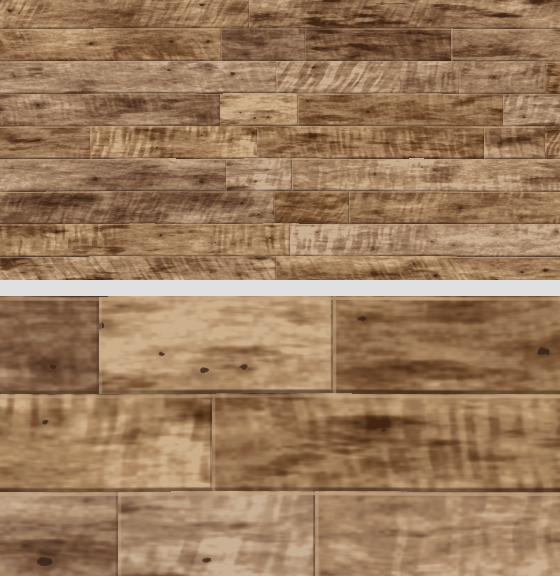
Top, the full canvas; bottom, a detail of the centre.
Give the GLSL for this texture, as a WebGL 2 fragment shader.

```glsl
#version 300 es
precision highp float;
// Reclaimed timber cladding: nine courses of weathered boards with staggered joints.
// Each board gets a hashed tone, stretched-noise grain, slanted saw marks, stains
// and nail holes; pale upper edges and dark lower edges separate the boards.
uniform vec2 u_resolution;
out vec4 fragColor;

const vec3 UMBER = vec3(0.36, 0.235, 0.145);
const vec3 BROWN = vec3(0.50, 0.355, 0.24);
const vec3 OAK = vec3(0.59, 0.46, 0.34);
const vec3 TAN = vec3(0.67, 0.53, 0.39);
const vec3 STRAW = vec3(0.77, 0.65, 0.52);
const vec3 GAP = vec3(0.22, 0.14, 0.09);
const float COURSE = 0.1163;     // board height
const float TOP_CUT = 0.0147;    // part of the first course above the canvas
const float NONE = 9.0;          // unused joint

// Joint positions per course, on a canvas two units wide
const vec4 JOINTS[9] = vec4[9](
  vec4(0.888, NONE, NONE, NONE), vec4(0.789, 1.089, 1.612, NONE),
  vec4(0.987, 1.430, 1.641, 1.951), vec4(0.784, 1.063, 1.797, NONE),
  vec4(0.323, 0.919, 1.729, 1.948), vec4(0.807, 1.042, NONE, NONE),
  vec4(0.977, 1.245, NONE, NONE), vec4(1.034, NONE, NONE, NONE),
  vec4(0.984, NONE, NONE, NONE));

float hash(vec2 p) {
  return fract(sin(dot(p, vec2(127.1, 311.7))) * 43758.5453);
}

float noise(vec2 p) {
  vec2 i = floor(p), f = fract(p);
  f = f * f * (3.0 - 2.0 * f);
  return mix(mix(hash(i), hash(i + vec2(1, 0)), f.x),
             mix(hash(i + vec2(0, 1)), hash(i + vec2(1, 1)), f.x), f.y);
}

float fbm(vec2 p) {
  float sum = 0.0, amp = 0.533;
  for (int i = 0; i < 4; i++) {
    sum += amp * noise(p);
    p = p * 2.03 + 17.3;
    amp *= 0.5;
  }
  return sum;
}

// Coverage of a line of the given width beside an edge
float edgeLine(float d, float width, float aa) {
  return 1.0 - smoothstep(width - aa, width + aa, d);
}

// Left end, right end and index of the board at x
vec3 findBoard(vec4 joints, float x) {
  vec3 board = vec3(-0.1, 2.1, 0.0);
  for (int i = 0; i < 4; i++) {
    if (x < joints[i]) board.y = min(board.y, joints[i]);
    else board = vec3(max(board.x, joints[i]), board.y, board.z + 1.0);
  }
  return board;
}

// Wood colour from dark (0) to pale (1)
vec3 woodRamp(float t) {
  vec3 c = mix(UMBER, BROWN, clamp(t / 0.36, -0.7, 1.0));
  c = mix(c, OAK, clamp((t - 0.36) / 0.2, 0.0, 1.0));
  c = mix(c, TAN, clamp((t - 0.56) / 0.2, 0.0, 1.0));
  return mix(c, STRAW, clamp((t - 0.76) / 0.24, 0.0, 1.3));
}

// Rough saw cuts leaning across the board, as ridges around zero
float sawMarks(vec2 p, float slant, float seed) {
  float across = p.x + slant * p.y + 0.012 * noise(p * vec2(8.0, 25.0) + seed);
  float cuts = noise(vec2(across * 105.0, p.y * 22.0 + seed));
  float patches = smoothstep(0.25, 0.6, fbm(p * vec2(3.0, 12.0) + seed));
  return (smoothstep(0.2, 0.8, cuts) - 0.5) * patches;
}

// Nail holes with stains drawn out along the grain: x = hole, y = stain
vec2 nailHoles(vec2 p, float spacing, float seed, float aa) {
  float cell = floor(p.x / spacing);
  vec2 id = vec2(cell, seed);
  vec2 centre = vec2((cell + 0.25 + 0.5 * hash(id)) * spacing,
                     COURSE * mix(0.2, 0.8, hash(id + 3.1)));
  vec2 d = p - centre;
  float present = step(0.6, hash(id + 7.7));
  float radius = mix(0.0018, 0.006, pow(hash(id + 5.3), 3.0));
  float ragged = length(d * vec2(0.7, 1.0)) + 0.003 * (noise(p * 260.0) - 0.5);
  vec2 smear = d * vec2(40.0, 95.0);
  return present * vec2(edgeLine(ragged, radius, aa), exp(-dot(smear, smear)));
}

void main() {
  vec2 p = gl_FragCoord.xy / u_resolution * vec2(2.0, 1.0);
  p.y = 1.0 - p.y;
  float aa = 0.7 / u_resolution.y;

  // Course and board, with slightly uneven edges
  float level = (p.y + TOP_CUT + 0.003 * (noise(vec2(p.x * 4.0, 2.0)) - 0.5)) / COURSE;
  float course = clamp(floor(level), 0.0, 8.0);
  float drop = (level - course) * COURSE;
  vec3 board = findBoard(JOINTS[int(course)], p.x);
  vec2 id = vec2(board.z + 2.0, course + 5.0);
  float seed = 40.0 * hash(id);
  vec2 q = vec2(p.x, drop);

  // Grain, relief lit from above, pores and broad stains
  vec2 bent = q + vec2(0.0, 0.02 * noise(q * vec2(8.0, 18.0) + seed));
  vec2 fibre = bent * vec2(13.0, 80.0) + seed;
  float grain = fbm(fibre) - 0.5;
  float relief = fbm(fibre + vec2(0.15, 0.45)) - 0.5 - grain;
  float fine = noise(bent * vec2(55.0, 190.0) + seed) - 0.5;
  float pores = noise(q * vec2(150.0, 190.0) + seed) - 0.5;
  float blotch = fbm(q * vec2(3.5, 15.0) + seed * 1.7) - 0.5;
  float streak = smoothstep(0.57, 0.8, fbm(q * vec2(8.0, 36.0) + seed * 2.3));

  float tone = 0.64 + 0.46 * (hash(id + 1.3) - 0.5);
  tone += 0.55 * grain + 0.65 * relief + 0.24 * fine + 0.2 * pores;
  tone -= mix(0.5, 1.2, hash(id + 4.4)) * blotch;
  tone -= mix(0.1, 0.8, hash(id + 9.4)) * streak;
  float slant = mix(-0.7, 0.7, hash(id + 2.6));
  tone -= mix(0.1, 0.5, hash(id + 6.2)) * sawMarks(q, slant, seed);

  // Two sizes of nail spacing
  vec2 nails = nailHoles(q, 0.13, seed, aa) + nailHoles(q, 0.21, seed + 9.0, aa);
  tone -= 0.35 * nails.y;

  vec3 colour = woodRamp(tone);
  colour += (hash(id + 8.5) - 0.5) * vec3(0.02, 0.0, -0.04);
  colour = mix(colour, GAP, 0.8 * min(nails.x, 1.0));

  // Dark lower and right edges, pale upper and left edges
  float worn = mix(0.4, 1.0, noise(vec2(p.x * 11.0, course * 3.0)));
  float shade = max(edgeLine(COURSE - drop, 0.0045, aa * 2.0),
                    0.6 * edgeLine(board.y - p.x, 0.0025, aa));
  float lit = max(edgeLine(abs(drop - 0.003), 0.002, aa),
                  0.8 * edgeLine(abs(p.x - board.x - 0.002), 0.002, aa));
  colour = mix(colour, GAP, 0.8 * worn * shade);
  colour = mix(colour, STRAW, 0.8 * worn * lit);
  fragColor = vec4(colour, 1.0);
}
```
